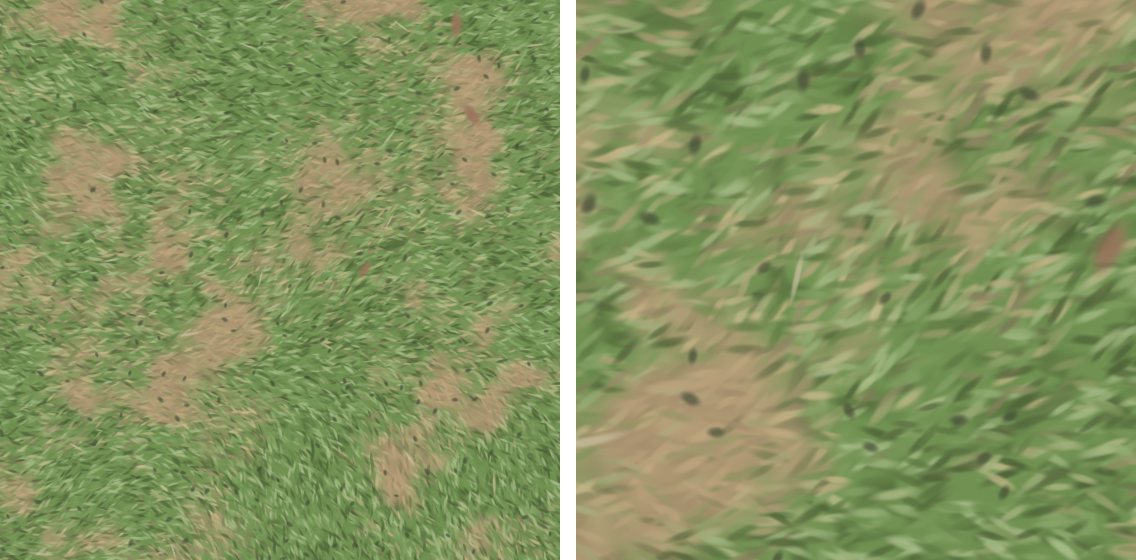
Left: the whole. Right: its middle third, enlarged.
Reproduce this texture procedurally as a three.js fragment shader.

```glsl
// Short, slightly worn lawn seen from above: layers of soft slanted blades over
// mottled ground, with dry patches, dark gaps, pale straws and a few dead leaves.
// Each layer scatters one soft ellipse per grid cell, turned along a lean field.

varying vec2 vUv;

const vec3 SHADOW_GREEN = vec3(0.30, 0.38, 0.21);
const vec3 LUSH_GREEN   = vec3(0.44, 0.57, 0.32);
const vec3 PALE_GREEN   = vec3(0.66, 0.74, 0.54);
const vec3 STRAW        = vec3(0.70, 0.64, 0.48);
const vec3 DRY_EARTH    = vec3(0.69, 0.57, 0.44);
const vec3 GAP_DARK     = vec3(0.26, 0.29, 0.21);
const vec3 STRAW_LIGHT  = vec3(0.80, 0.75, 0.63);
const vec3 DEAD_LEAF    = vec3(0.60, 0.45, 0.36);

const int   BLADE_LAYERS = 8;
const float BLADE_CELLS  = 42.0;             // cells across the canvas
const vec2  BLADE_SIZE   = vec2(0.75, 0.19); // half length and width, in cells
const float BLADE_ALPHA  = 0.78;
const float BLADE_SPREAD = 1.3;              // random turn, in radians
const float LEAN_ANGLE   = -0.70;            // main direction, down to the right
const float LEAN_SWING   = 2.6;
const float PATCH_SCALE  = 7.0;
const float LEAN_SCALE   = 2.6;

float hash(vec2 p) {
  return fract(sin(dot(p, vec2(127.1, 311.7))) * 43758.5453);
}

float noise(vec2 p) {
  vec2 cell = floor(p);
  vec2 f = fract(p);
  f = f * f * (3.0 - 2.0 * f);
  float low  = mix(hash(cell), hash(cell + vec2(1.0, 0.0)), f.x);
  float high = mix(hash(cell + vec2(0.0, 1.0)), hash(cell + vec2(1.0)), f.x);
  return mix(low, high, f.y);
}

float fbm(vec2 p) {
  float sum = 0.0;
  float weight = 0.53;
  for (int i = 0; i < 3; i++) {
    sum += weight * noise(p);
    p = p * 2.1 + vec2(17.3, 9.1);
    weight *= 0.53;
  }
  return sum / 0.96;
}

// Grass colour from a random tone, turning to straw where the lawn is dry
vec3 grassColor(float tone, float dryness) {
  vec3 green = mix(SHADOW_GREEN, LUSH_GREEN, smoothstep(0.0, 0.45, tone));
  green = mix(green, PALE_GREEN, smoothstep(0.5, 1.0, tone));
  vec3 dry = STRAW * (0.80 + 0.36 * tone);
  return mix(green, dry, smoothstep(0.48, 0.86, dryness));
}

// Soft ellipse in a jittered cell; returns coverage and two random values
vec3 scatteredShape(vec2 p, vec2 cell, float seed, vec2 size, float lean, float spread) {
  vec2 key = cell + seed * 13.7;
  vec2 center = cell + vec2(hash(key), hash(key + 41.3));
  float turn = hash(key + 73.9);
  float angle = lean + spread * (turn - 0.5);
  vec2 axis = vec2(cos(angle), sin(angle));
  vec2 d = p - center;
  vec2 local = vec2(dot(d, axis), dot(d, vec2(-axis.y, axis.x)));
  float scale = 0.65 + 0.35 * hash(key + 19.7);
  float mask = 1.0 - smoothstep(0.25, 1.0, length(local / (size * scale)));
  return vec3(mask, hash(key + 5.3), fract(turn * 57.0));
}

// Sparse single-coloured features: gaps, straws and leaves
float sparseMask(vec2 uv, float cells, float seed, float share, vec2 size, float lean, float spread) {
  vec2 p = uv * cells + seed;
  float mask = 0.0;
  for (int y = -1; y <= 1; y++) {
    for (int x = -1; x <= 1; x++) {
      vec2 cell = floor(p) + vec2(float(x), float(y));
      vec3 shape = scatteredShape(p, cell, seed, size, lean, spread);
      mask = max(mask, shape.x * step(shape.y, share));
    }
  }
  return mask;
}

void main() {
  // Slow fields: direction, dryness and light
  float lean = LEAN_ANGLE + LEAN_SWING * max(noise(vUv * LEAN_SCALE + 4.7) - 0.42, -0.15);
  float dryness = fbm(vUv * PATCH_SCALE + 31.0);
  float clump = noise(vUv * 24.0 + 8.0) - 0.5;

  // Mottled ground
  vec3 color = grassColor(0.15 + 0.6 * noise(vUv * 75.0), dryness + 0.3 * clump);

  // Overlapping blades
  for (int i = 0; i < BLADE_LAYERS; i++) {
    float seed = float(i) + 1.0;
    vec2 p = vUv * BLADE_CELLS + vec2(0.37, 0.61) * seed;
    for (int y = -1; y <= 1; y++) {
      for (int x = -1; x <= 1; x++) {
        vec2 cell = floor(p) + vec2(float(x), float(y));
        vec3 blade = scatteredShape(p, cell, seed, BLADE_SIZE, lean, BLADE_SPREAD);
        vec3 tint = grassColor(blade.y + 0.25 * clump, dryness + 0.6 * (blade.z - 0.5));
        color = mix(color, tint, BLADE_ALPHA * blade.x);
      }
    }
  }

  // Worn earth, dark gaps, pale straws and dead leaves
  float worn = smoothstep(0.60, 0.80, dryness + 0.25 * clump);
  color = mix(color, DRY_EARTH, 0.5 * worn);
  color = mix(color, GAP_DARK, 0.65 * sparseMask(vUv, 34.0, 21.0, 0.16, vec2(0.34, 0.20), lean, 3.0));
  color = mix(color, STRAW_LIGHT, 0.70 * sparseMask(vUv, 11.0, 33.0, 0.12, vec2(0.34, 0.045), lean, 2.0));
  color = mix(color, DEAD_LEAF, 0.85 * sparseMask(vUv, 6.0, 47.0, 0.08, vec2(0.20, 0.09), 1.4, 2.4));

  gl_FragColor = vec4(color, 1.0);
}
```
